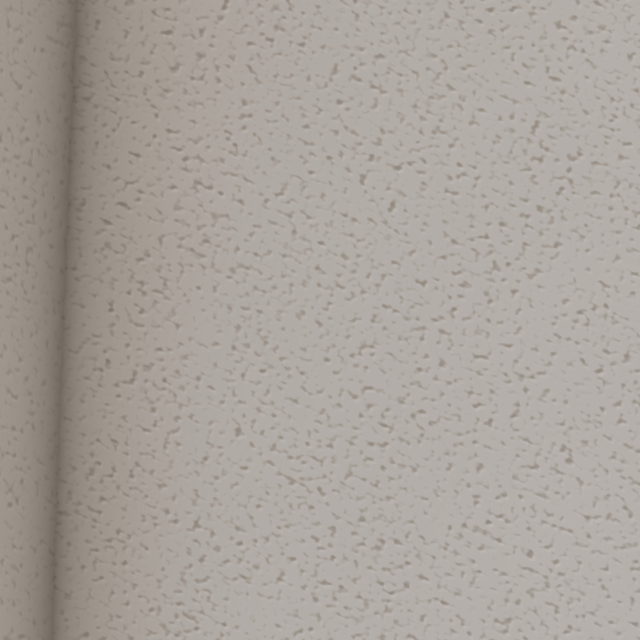
Write a Shadertoy shader that draws this texture.

```glsl
#define PIT_FREQ 88.0
#define PIT_DEPTH 0.098
#define PIT_START 0.0
#define PIT_FULL 0.56
#define RELIEF 0.030
#define GRAIN_TILT 0.42
#define GRAIN_STRETCH 1.35
#define WALL_TONE 0.712
#define SIDE_TONE 0.640

vec2 hashGradient(vec2 cell) {
    vec3 q = fract(cell.xyx * vec3(0.1031, 0.1030, 0.0973));
    q += dot(q, q.yzx + 33.33);
    return 2.0 * fract((q.xx + q.yz) * q.zy) - 1.0;
}

float gradientNoise(vec2 p) {
    vec2 cell = floor(p), f = fract(p);
    vec2 w = f * f * f * (f * (f * 6.0 - 15.0) + 10.0);
    vec2 right = vec2(1.0, 0.0), up = vec2(0.0, 1.0);
    float a = dot(hashGradient(cell), f);
    float b = dot(hashGradient(cell + right), f - right);
    float c = dot(hashGradient(cell + up), f - up);
    float d = dot(hashGradient(cell + 1.0), f - 1.0);
    return mix(mix(a, b, w.x), mix(c, d, w.x), w.y);
}

// Small soft pits in the plaster, stretched along a falling diagonal
float pitMask(vec2 p, float tilt) {
    float c = cos(tilt), s = sin(tilt);
    vec2 q = vec2(c * p.x - s * p.y, s * p.x + c * p.y);
    q *= PIT_FREQ * vec2(1.0 / GRAIN_STRETCH, 1.0);
    float field = 0.75 * gradientNoise(q + 17.0);
    field += 0.50 * gradientNoise(q * 1.6 + 71.0);
    field += 0.12 * gradientNoise(p * 11.0 + 5.0);
    return smoothstep(PIT_START, PIT_FULL, field);
}

// Soft shadow on both sides of the inner corner
float cornerShade(float d) {
    float away = abs(d);
    float wall = WALL_TONE - 0.125 * exp(-away / 0.09)
               - 0.04 * exp(-away / 0.3) - 0.10 * exp(-away / 0.018);
    float side = SIDE_TONE - 0.195 * exp(-away / 0.038);
    return mix(side, wall, smoothstep(-0.006, 0.006, d));
}

void mainImage(out vec4 fragColor, in vec2 fragCoord) {
    vec2 uv = fragCoord / iResolution.xy;
    vec2 p = fragCoord / iResolution.y;

    // Slightly leaning corner line with a rough edge
    float cornerX = 0.081 + 0.033 * uv.y + 0.006 * uv.y * uv.y;
    cornerX += 0.003 * gradientNoise(p * 45.0);
    float d = uv.x - cornerX;

    // The side face is foreshortened, so its grain is steeper
    float onWall = step(0.0, d);
    vec2 grainPos = mix(p * vec2(1.2, 0.9), p, onWall);
    float tilt = mix(0.85, GRAIN_TILT, onWall);
    float pit = pitMask(grainPos, tilt);
    float upperPit = pitMask(grainPos + vec2(-0.003, 0.005), tilt);

    // Light, pits, lit rims and faint unevenness
    float strength = mix(0.7, 1.0, onWall) * mix(0.5, 1.0, smoothstep(0.0, 0.08, abs(d)));
    float tone = cornerShade(d);
    tone += strength * (RELIEF * (upperPit - pit) - PIT_DEPTH * pit);
    tone += 0.008 * gradientNoise(p * 4.0);
    tone -= 0.012 * uv.y * (1.0 - 0.5 * uv.x);

    // Neutral in the light, warmer in the shade
    float warmth = 1.0 - smoothstep(0.62, 0.71, tone);
    warmth = clamp(warmth + 0.25 * (uv.y - uv.x), 0.0, 1.0);
    vec3 tint = mix(vec3(0.0, -0.020, -0.040), vec3(0.0, -0.035, -0.070), warmth);
    fragColor = vec4(tone + tint, 1.0);
}
```
